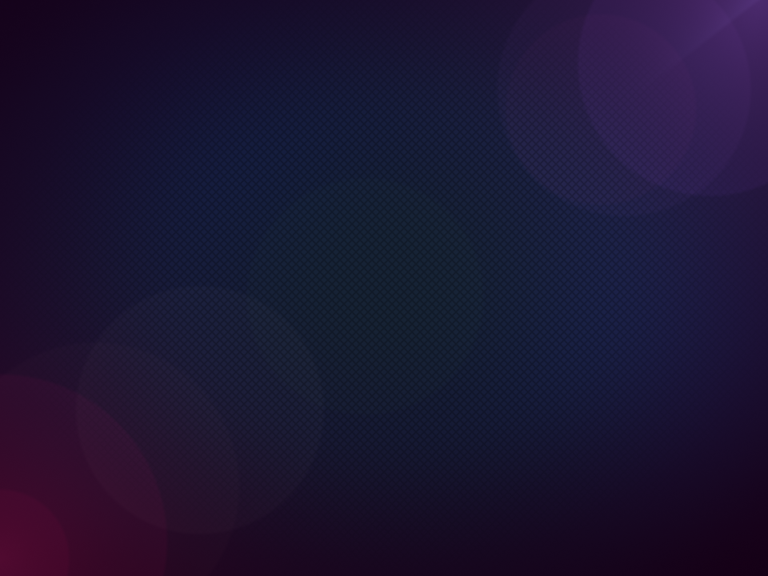
A WebGL 2 fragment shader for this background:

```glsl
#version 300 es
precision highp float;
// Dark teal and violet backdrop with corner glows, faint lens discs and a fine diamond mesh.

uniform vec2 u_resolution;
out vec4 fragColor;

float hash(vec2 p) {
    vec3 q = fract(p.xyx * 0.1031);
    q += dot(q, q.yzx + 33.33);
    return fract((q.x + q.y) * q.z);
}

// Translucent lens disc with a slightly brighter rim
float disc(vec2 p, vec2 center, float radius) {
    float d = length(p - center) - radius;
    float inside = 1.0 - smoothstep(-0.004, 0.004, d);
    return inside * (0.75 + 0.25 * exp(d * 30.0));
}

// Thin dark lines along both diagonals
float diamondMesh(vec2 p) {
    vec2 cell = 72.0 * vec2(p.x + p.y, p.x - p.y);
    vec2 d = abs(fract(cell + 0.5) - 0.5);
    float soft = 102.0 / u_resolution.y;
    vec2 line = 1.0 - smoothstep(vec2(0.04), vec2(0.04 + soft), d);
    return max(line.x, line.y);
}

void main() {
    vec2 p = gl_FragCoord.xy / u_resolution.y;
    float aspect = u_resolution.x / u_resolution.y;
    vec2 uv = gl_FragCoord.xy / u_resolution;

    // Elliptical base: teal heart, navy ring, violet border
    float r = length((uv - vec2(0.51, 0.52)) * 2.0);
    vec3 teal = vec3(0.062, 0.114, 0.172);
    vec3 navy = vec3(0.065, 0.098, 0.195);
    vec3 violet = vec3(0.073, 0.038, 0.137);
    vec3 dusk = vec3(0.075, 0.008, 0.100);
    vec3 color = mix(teal, navy, smoothstep(0.1, 0.6, r));
    color = mix(color, violet, smoothstep(0.5, 1.05, r));
    color = mix(color, dusk, smoothstep(0.9, 1.4, r));

    // Blue pools on the left and right, darker floor below
    color += vec3(0.0, 0.008, 0.035) * exp(-14.0 * dot(p - vec2(0.4, 0.7), p - vec2(0.4, 0.7)));
    color += vec3(0.012, 0.015, 0.05) * exp(-14.0 * dot(p - vec2(1.13, 0.43), p - vec2(1.13, 0.43)));
    color -= vec3(0.0, 0.012, 0.025) * (1.0 - smoothstep(0.0, 0.45, uv.y));

    // Corner glows
    vec2 lamp = vec2(aspect - 0.015, 1.0);
    color += vec3(0.20, 0.15, 0.30) * exp(-3.5 * length(p - lamp));
    color += vec3(0.17, 0.035, 0.085) * exp(-3.5 * length(p - vec2(0.0, 0.03)));

    // Lens discs, lower left to upper right
    color += vec3(0.035, 0.000, 0.012) * disc(p, vec2(0.0, 0.03), 0.12);
    color += vec3(0.040, 0.000, 0.015) * disc(p, vec2(0.0, 0.06), 0.29);
    color += vec3(0.014, 0.010, 0.008) * disc(p, vec2(0.165, 0.155), 0.25);
    color += vec3(0.018, 0.016, 0.014) * disc(p, vec2(0.347, 0.288), 0.215);
    color += vec3(0.004, 0.010, 0.002) * disc(p, vec2(0.634, 0.485), 0.205);
    color += vec3(0.020, 0.010, 0.024) * disc(p, vec2(aspect - 0.25, 0.845), 0.22);
    color += vec3(0.018, 0.004, 0.010) * disc(p, vec2(aspect - 0.29, 0.81), 0.165);
    color += vec3(0.028, 0.012, 0.040) * disc(p, vec2(aspect - 0.10, 0.89), 0.23);

    // Slanted beam from the upper right lamp, sharp on its lower edge
    vec2 toLamp = lamp - p;
    float along = dot(toLamp, vec2(0.79, 0.613));
    float across = dot(toLamp, vec2(0.613, -0.79));
    float beam = smoothstep(-0.004, 0.006, across) * exp(-max(across, 0.0) * 32.0);
    color += vec3(0.03, 0.03, 0.045) * beam * (1.0 - smoothstep(0.0, 0.3, along));

    // Mesh fades towards the border; dither hides banding
    color *= 1.0 - 0.24 * diamondMesh(p) * (1.0 - smoothstep(0.45, 1.15, r));
    color += (hash(gl_FragCoord.xy) - 0.5) / 255.0;

    fragColor = vec4(clamp(color, 0.0, 1.0), 1.0);
}
```
